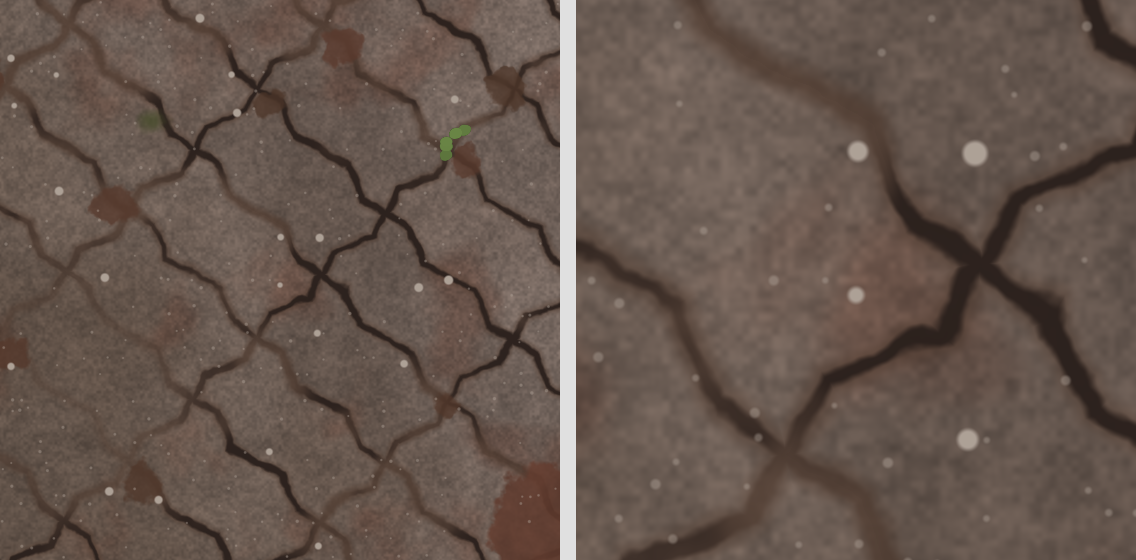
Left, the full canvas; right, a detail of the centre.
A WebGL 1 fragment shader for this texture:

```glsl
precision highp float;
// Worn zigzag paving bricks laid diagonally, with soil-filled joints, rust stains and a small weed.
uniform vec2 u_resolution;

const vec2 ORIGIN = vec2(0.462, 0.844);       // one joint crossing
const vec2 LONG_STEP = vec2(0.2266, -0.2253); // brick length
const vec2 SHORT_STEP = vec2(0.1146, 0.1100); // brick width
const vec2 BRICK_SIZE = vec2(0.320, 0.159);

const vec3 STONE = vec3(0.425, 0.366, 0.335);
const vec3 STONE_PALE = vec3(0.475, 0.420, 0.390);
const vec3 STONE_BROWN = vec3(0.350, 0.292, 0.250);
const vec3 GAP = vec3(0.165, 0.125, 0.110);
const vec3 SOIL = vec3(0.315, 0.235, 0.190);
const vec3 RUST = vec3(0.370, 0.225, 0.175);
const vec3 MUD = vec3(0.285, 0.205, 0.155);
const vec3 MOSS = vec3(0.275, 0.295, 0.165);
const vec3 LEAF = vec3(0.380, 0.480, 0.250);
const vec3 PEBBLE = vec3(0.680, 0.630, 0.590);

float hash(vec2 p) {
  vec3 q = fract(p.xyx * 0.1031);
  q += dot(q, q.yzx + 33.33);
  return fract((q.x + q.y) * q.z);
}

vec2 hash2(vec2 p) { return vec2(hash(p + 17.3), hash(p + 71.9)); }

float noise(vec2 p) {
  vec2 i = floor(p), f = fract(p);
  f = f * f * (3.0 - 2.0 * f);
  return mix(mix(hash(i), hash(i + vec2(1, 0)), f.x),
             mix(hash(i + vec2(0, 1)), hash(i + vec2(1, 1)), f.x), f.y);
}

float fbm(vec2 p) {
  float sum = 0.0, gain = 0.533;
  for (int i = 0; i < 4; i++) {
    sum += gain * noise(p);
    p = mat2(1.6, 1.2, -1.2, 1.6) * p + 9.7;
    gain *= 0.5;
  }
  return sum;
}

float cross2(vec2 a, vec2 b) { return a.x * b.y - a.y * b.x; }

float ramp(float a, float b, float x) { return clamp((x - a) / (b - a), 0.0, 1.0); }

// Point-symmetric brick edge: bends at two knees on each side of its middle.
float zigzag(float t, vec2 knees, float inner, float outer) {
  float s = fract(t) - 0.5, q = abs(s);
  float bend = inner * ramp(0.0, knees.x, q) + (outer - inner) * ramp(knees.x, knees.y, q)
             - outer * ramp(knees.y, 0.5, q);
  return sign(s) * bend;
}

float blob(vec2 p, float radius, float softness) {
  return 1.0 - smoothstep(radius - softness, radius + softness, length(p));
}

// Sparse round specks, one candidate per grid cell.
float specks(vec2 p, float cells, float chance, float radius, float soft) {
  vec2 id = floor(p * cells);
  vec2 centre = (id + 0.25 + 0.5 * hash2(id)) / cells;
  return step(hash(id + 5.1), chance) * blob(p - centre, radius * (0.6 + 0.6 * hash(id)), soft);
}

float weed(vec2 p, float soft) {
  float cover = 0.0;
  for (int i = 0; i < 6; i++) {
    float k = float(i);
    vec2 jitter = hash2(vec2(k, 3.0)) - 0.5;
    vec2 centre = vec2(0.015, 0.024) * (k / 2.5 - 1.0) + jitter * vec2(0.026, 0.014);
    float shade = 0.75 + 0.35 * hash(vec2(k, 8.0));
    cover = max(cover, shade * blob((p - centre) * vec2(1.0, 1.2), 0.012, soft));
  }
  return cover;
}

void main() {
  vec2 p = gl_FragCoord.xy / u_resolution;
  float soft = max(0.0012, 0.8 / u_resolution.y);

  // Brick lattice with crumbled edges
  vec2 rough = vec2(fbm(p * 32.0), fbm(p * 32.0 + 50.0)) - 0.5;
  vec2 d = p + rough * 0.014 - ORIGIN;
  vec2 cell = vec2(cross2(d, SHORT_STEP), cross2(LONG_STEP, d)) / cross2(LONG_STEP, SHORT_STEP);
  vec2 bent = cell - vec2(zigzag(cell.y, vec2(0.22, 0.47), 0.045, 0.0),
                          zigzag(cell.x, vec2(0.16, 0.35), 0.095, -0.065));
  vec2 brick = floor(bent);
  vec2 edge = abs(fract(bent + 0.5) - 0.5) * BRICK_SIZE;
  float joint = min(edge.x, edge.y);

  // Mottled stone, browner toward the lower left
  float patches = fbm(p * 5.0 + 3.0);
  float dirt = 1.0 - smoothstep(0.1, 1.0, dot(p, vec2(0.75, 0.45)) + 0.35 * (patches - 0.5));
  vec3 color = mix(STONE, STONE_PALE, smoothstep(0.35, 0.75, patches) * 0.65);
  color = mix(color, STONE_BROWN, dirt * 0.7);
  color = mix(color, RUST, 0.35 * smoothstep(0.56, 0.78, fbm(p * 6.0 + 31.0)));
  color *= 0.96 + 0.08 * hash(brick);
  color *= 1.0 + 0.16 * (noise(p * 130.0) - 0.5) + 0.14 * (noise(p * 230.0) - 0.5)
         + 0.22 * (fbm(p * 24.0) - 0.5);

  // Joints: a soil margin around an uneven dark gap, buried in places
  float buried = blob(p - vec2(0.13, 0.33), 0.19, 0.13);
  float open = smoothstep(0.28, 0.58, fbm(p * 6.5 + 12.0) + 0.12 * (p.x - 0.4)) * (1.0 - 0.9 * buried);
  float width = mix(0.0025, 0.0065, noise(p * 11.0 + 4.0));
  color = mix(color, SOIL, (1.0 - smoothstep(0.003, 0.018, joint)) * 0.6 * (1.0 - 0.7 * buried));
  float gap = 1.0 - smoothstep(width - 0.002, width + 0.0025 + soft, joint);
  color = mix(color, mix(SOIL, GAP, open), gap * (0.35 + 0.6 * open) * (1.0 - 0.6 * buried));

  // Mud and rust gathered at some crossings
  vec2 crossing = floor(cell + 0.5);
  vec2 drift = (hash2(crossing) - 0.5) * vec2(0.12, 0.03);
  vec2 fromStain = (cell - crossing) * BRICK_SIZE - drift + rough * 0.035;
  float stain = step(0.64, hash(crossing + 2.7)) * blob(fromStain, 0.022 + 0.012 * hash(crossing), 0.005);
  color = mix(color, mix(MUD, RUST, hash(crossing + 9.0)), stain * 0.75);
  float corner = blob(p - vec2(0.99, 0.06) + rough * 0.06, 0.11, 0.007);
  color = mix(color, RUST * (0.85 + 0.3 * fbm(p * 30.0)), corner * 0.85);

  // Pebbles, grit, moss and the weed
  color = mix(color, PEBBLE, specks(p, 13.0, 0.10, 0.007, soft * 1.5));
  color = mix(color, PEBBLE, 0.45 * specks(p, 65.0, 0.07, 0.0025, soft));
  color = mix(color, MOSS, 0.75 * blob(p - vec2(0.275, 0.785) + rough * 0.03, 0.018, 0.016));
  float leaves = weed(p - vec2(0.803, 0.748) + rough * 0.008, soft);
  color = mix(color, LEAF * (0.6 + 0.45 * leaves), smoothstep(0.0, 0.7, leaves));

  gl_FragColor = vec4(color, 1.0);
}
```
